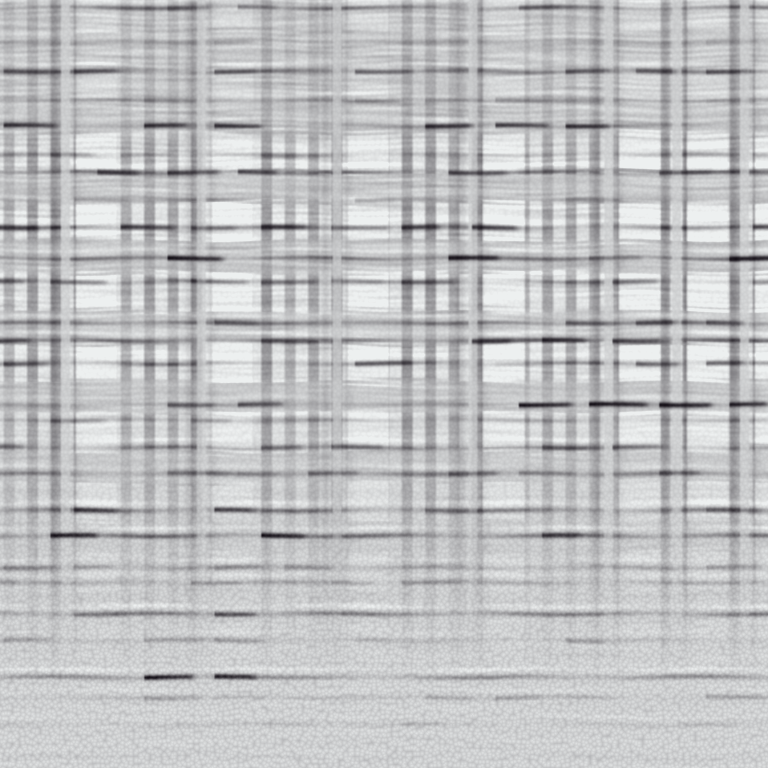
A three.js fragment shader for this pattern:

```glsl
#define COLUMNS 32.8
#define ROWS 28
#define BEAT 5.8
#define FIRST_BEAT 2.7
#define LINE_WIDTH 0.0034
#define BLOCKS 11.0
#define GRAIN_SCALE 190.0
#define STREAK_GAIN 0.13
#define INK vec3(0.08, 0.06, 0.09)
#define PAPER vec3(0.93, 0.94, 0.94)

varying vec2 vUv;

float hash(vec2 p) {
  return fract(sin(dot(p, vec2(127.1, 311.7))) * 43758.5);
}

// Soft-edged band from a to b
float band(float x, float a, float b, float soft) {
  return smoothstep(a - soft, a + soft, x) * (1.0 - smoothstep(b - soft, b + soft, x));
}

float bell(float x, float width) {
  return exp(-x * x / (width * width));
}

// Distance to the nearest scattered point
float cellular(vec2 p) {
  vec2 cell = floor(p);
  float nearest = 1.0;
  for (int j = -1; j <= 1; j++) {
    for (int i = -1; i <= 1; i++) {
      vec2 c = cell + vec2(float(i), float(j));
      vec2 point = c + vec2(hash(c), hash(c + 37.0));
      nearest = min(nearest, distance(p, point));
    }
  }
  return nearest;
}

// Layered sines, stretched along x and drifting in phase
float streaks(vec2 p) {
  float sum = 0.0;
  float frequency = 190.0;
  for (int i = 0; i < 5; i++) {
    float k = float(i);
    float drift = 1.8 * sin(p.x * (9.0 + 5.0 * k) + 1.7 * k + 8.0 * p.y);
    float swell = 0.6 + 0.4 * sin(p.x * (31.0 - 4.0 * k) + p.y * frequency * 0.13);
    sum += sin(p.y * frequency + drift) * swell;
    frequency *= 1.47;
  }
  return sum / 5.0;
}

// One row of dashes: x is the thin rail, y the dark dashes
vec2 rowMarks(float row, float col) {
  float accent = 1.0 - step(0.5, mod(row + 2.0, 5.0));
  float weight = hash(vec2(row, 5.0));
  float slot = (col + floor(3.0 * hash(vec2(row, 9.0)))) / 3.0;
  float along = fract(slot) * 3.0;
  float pick = hash(vec2(floor(slot), row + 0.5));
  float span = 1.9 + 0.9 * hash(vec2(row, floor(slot)));
  float attack = smoothstep(0.0, 0.12, along) * (1.0 - smoothstep(span - 0.5, span, along));
  float dash = attack * smoothstep(0.5, 0.75, pick) * mix(1.0, 0.65, along / span);
  float rail = (0.08 + 0.26 * weight) * (0.65 + 0.35 * sin(col * 0.7 + row * 2.0));
  return vec2(rail, dash * max(accent, 0.2 + 0.6 * weight * weight));
}

void main() {
  float y = vUv.y;
  float col = vUv.x * COLUMNS - 0.1;
  float column = floor(col);

  // Upright layout: the beat halves after its fourth bar
  float period = col > FIRST_BEAT + 4.0 * BEAT ? BEAT * 0.5 : BEAT;
  float since = mod(col - FIRST_BEAT, period);
  float toBar = min(since, period - since);
  float wide = band(since, 0.45, 2.2, 0.08);
  float stripe = band(fract(col), 0.06, 0.52, 0.08) * (1.0 - wide);

  // Contrast changes with height
  float upright = smoothstep(0.06, 0.42, y);
  float middle = smoothstep(0.25, 0.55, y) * (1.0 - smoothstep(0.78, 0.88, y));
  float fine = streaks(vUv);
  float wave = cos(6.2832 * BLOCKS * (y - 0.711)) + 0.7 * fine;
  float block = smoothstep(-0.45, 0.15, wave);

  // Pale windows and grey uprights
  float tone = 0.785 + 0.02 * (1.0 - upright);
  float stripeTone = 0.08 + 0.1 * hash(vec2(column, 3.0));
  tone -= stripe * stripeTone * upright * (0.7 + 0.5 * middle * block);
  tone -= 0.1 * bell(toBar - 0.5, 0.2) * upright * (1.0 - 0.5 * wide);
  tone += 0.09 * (1.0 - stripe) * (1.0 - wide) * block * middle;
  tone = mix(tone, 0.94, wide * block * upright * (0.3 + 0.6 * middle));
  tone += fine * STREAK_GAIN * mix(0.25, 1.0, smoothstep(0.25, 0.7, y));

  // Horizontal rails with a light edge, and their dashes
  float dashes = 0.0;
  float rails = 0.0;
  for (int i = 0; i < ROWS; i++) {
    float row = float(i);
    float height = (row + 0.5 + 0.6 * (hash(vec2(row, 1.0)) - 0.5)) / float(ROWS);
    float offset = y - height + 0.0008 * sin(col * 0.9 + row);
    float line = bell(offset, LINE_WIDTH);
    vec2 marks = rowMarks(row, col) * smoothstep(0.0, 0.12, height);
    rails += marks.x * (line - 0.3 * bell(offset - 0.01, LINE_WIDTH));
    dashes = max(dashes, marks.y * line * mix(1.0, 0.75, smoothstep(0.7, 0.9, height)));
  }
  tone -= rails;
  tone = mix(tone, 0.8, 0.75 * upright * (1.0 - smoothstep(0.12, 0.26, toBar)));
  tone = mix(tone, 0.08, dashes);

  // Speckle, strongest near the foot
  tone += (0.45 - cellular(vUv * GRAIN_SCALE)) * mix(0.13, 0.05, smoothstep(0.1, 0.5, y));

  float lightness = clamp((tone - 0.08) / 0.85, 0.0, 1.0);
  gl_FragColor = vec4(mix(INK, PAPER, lightness), 1.0);
}
```
